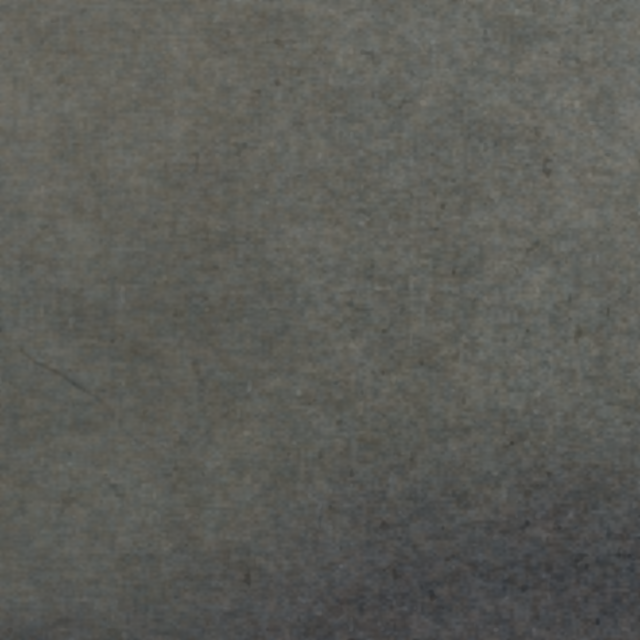
Give the GLSL for this texture, as a Shadertoy shader.

```glsl
// Worn grey-olive slab: a broad light falloff into a cool dark lower right corner,
// cloudy stains, soft fine grain with a faint woven streak, and a few thin scratches.
// Layers of value noise are summed as brightness, then tinted warm or cool.

float hash(vec2 p) {
    vec3 q = fract(vec3(p.xyx) * 0.1031);
    q += dot(q, q.yzx + 33.33);
    return fract((q.x + q.y) * q.z);
}

// Smooth value noise centred on zero, from -0.5 to 0.5
float noise(vec2 p) {
    vec2 i = floor(p), f = fract(p);
    f = f * f * (3.0 - 2.0 * f);
    float low = mix(hash(i), hash(i + vec2(1, 0)), f.x);
    float high = mix(hash(i + vec2(0, 1)), hash(i + vec2(1, 1)), f.x);
    return mix(low, high, f.y) - 0.5;
}

float fbm(vec2 p) {
    float sum = 0.0, gain = 0.55;
    for (int i = 0; i < 5; i++) {
        sum += gain * noise(p);
        p = mat2(1.6, 1.2, -1.2, 1.6) * p + 17.3;
        gain *= 0.55;
    }
    return sum;
}

// Soft line that fades at both ends
float scratch(vec2 p, vec2 a, vec2 b, float width) {
    vec2 ab = b - a;
    float t = clamp(dot(p - a, ab) / dot(ab, ab), 0.0, 1.0);
    float d = length(p - a - ab * t);
    return exp(-d * d / (width * width)) * (0.35 + 2.6 * t * (1.0 - t));
}

// Round soft patch of light
float glow(vec2 p, float falloff) {
    return exp(-falloff * dot(p, p));
}

void mainImage(out vec4 fragColor, in vec2 fragCoord) {
    vec2 uv = fragCoord / iResolution.xy;
    float clouds = fbm(uv * 4.0 + 3.0);
    float mottle = fbm(uv * 18.0 + 41.0);

    // Broad light, with the shadow rising towards the right
    float edge = 0.02 + 0.25 * smoothstep(0.15, 0.8, uv.x) + 0.2 * clouds;
    float shadow = 1.0 - smoothstep(-0.2, 0.16, uv.y - edge);
    float light = mix(0.353, 0.396, smoothstep(0.15, 1.0, uv.y));
    light += 0.025 * glow(uv - vec2(1.0, 0.65), 8.0);
    light -= 0.016 * glow(uv - vec2(0.42, 0.68), 12.0);
    light -= 0.076 * shadow;
    light -= 0.035 * (1.0 - smoothstep(0.0, 0.06, uv.y)) * (1.0 - shadow);
    light += 0.042 * clouds + 0.055 * mottle;

    // Fine grain, rougher to the right, over faint horizontal and vertical threads
    float rough = mix(0.8, 1.25, smoothstep(0.1, 0.9, uv.x + 0.4 * clouds));
    float grain = noise(uv * vec2(85, 100)) + 0.85 * noise(uv * vec2(165, 195) + 9.0);
    light += 0.046 * rough * grain;
    light += 0.024 * noise(uv * vec2(32, 190) + 5.0);
    light += 0.014 * noise(uv * vec2(180, 24) + 71.0);

    // Sparse pits and pale flecks
    float speck = noise(uv * 62.0 + 23.0) + 0.5 * noise(uv * 120.0);
    light -= 0.050 * rough * smoothstep(0.34, 0.7, speck);
    light += 0.045 * rough * smoothstep(0.36, 0.7, -speck);

    // Scratches, slightly bent by noise
    vec2 bent = uv + 0.016 * vec2(noise(uv * 18.0), noise(uv * 18.0 + 50.0));
    light -= 0.050 * scratch(bent, vec2(0.025, 0.465), vec2(0.175, 0.365), 0.004);
    light -= 0.030 * scratch(bent, vec2(0.165, 0.25), vec2(0.205, 0.21), 0.004);
    light += 0.025 * scratch(bent, vec2(0.52, 0.02), vec2(0.575, 0.065), 0.003);

    // Olive base, brown stains at the upper left, blue-grey in the shadow
    float brown = smoothstep(0.3, 0.95, uv.y) * (1.0 - smoothstep(0.25, 0.9, uv.x));
    float warmth = 0.006 * (brown - 0.4) + 0.010 * fbm(uv * 9.0 + 80.0);
    warmth += 0.024 * noise(uv * 80.0 + 130.0);
    vec3 olive = vec3(0.001, 0.003, -0.022);
    vec3 blueGrey = vec3(0.0, 0.0, 0.002);
    vec3 color = light + mix(olive, blueGrey, shadow);
    color += warmth * vec3(1.0, 0.0, -0.9);
    color.g += 0.007 * noise(uv * 60.0 + 210.0);

    fragColor = vec4(color, 1.0);
}
```
